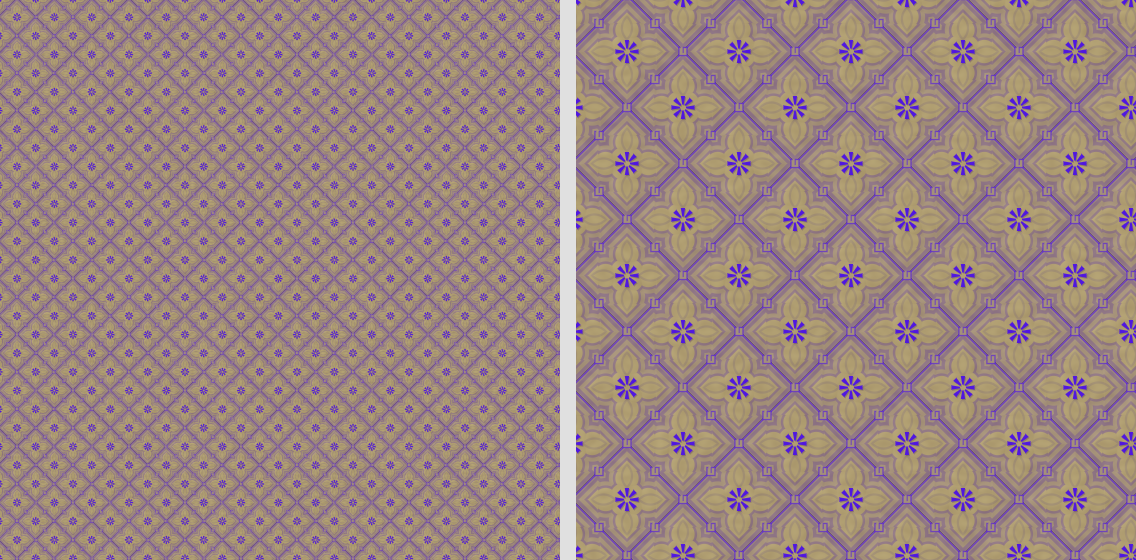
Left, the full canvas; right, a detail of the centre.
Write a WebGL 2 fragment shader that draws this pattern.

```glsl
#version 300 es
precision highp float;

uniform vec2 u_resolution;
out vec4 fragColor;

const float REPEATS = 15.0;
const vec3 TAN = vec3(0.645, 0.57, 0.472);
const vec3 OLIVE = vec3(0.685, 0.615, 0.44);
const vec3 MAUVE = vec3(0.545, 0.44, 0.53);
const vec3 VIOLET = vec3(0.30, 0.07, 0.90);
const vec3 INK = vec3(0.20, 0.10, 0.30);

vec2 gradientAt(vec2 cell, vec2 period) {
    cell = mod(cell, period);
    vec3 h = fract(cell.xyx * vec3(0.1031, 0.1030, 0.0973));
    h += dot(h, h.yzx + 33.33);
    float angle = 6.28319 * fract((h.x + h.y) * h.z);
    return vec2(cos(angle), sin(angle));
}

// Gradient noise that wraps after a whole period
float gradientNoise(vec2 uv, vec2 period) {
    vec2 x = uv * period;
    vec2 i = floor(x), f = fract(x);
    vec2 u = f * f * f * (f * (f * 6.0 - 15.0) + 10.0);
    vec2 e = vec2(1.0, 0.0);
    float low = mix(dot(gradientAt(i, period), f),
                    dot(gradientAt(i + e, period), f - e), u.x);
    float high = mix(dot(gradientAt(i + e.yx, period), f - e.yx),
                     dot(gradientAt(i + 1.0, period), f - 1.0), u.x);
    return mix(low, high, u.y);
}

// Offset to the nearest point of a lattice with centred squares
vec2 nearestCentre(vec2 g) {
    vec2 a = fract(g + 0.5) - 0.5;
    vec2 b = fract(g) - 0.5;
    return dot(a, a) < dot(b, b) ? a : b;
}

float fill(float d, float px) {
    return clamp(0.5 - d / px, 0.0, 1.0);
}

float boxDistance(vec2 p, vec2 halfSize) {
    vec2 d = abs(p) - halfSize;
    return max(d.x, d.y);
}

// Four round petals with pointed tips around a hub
float quatrefoil(vec2 p) {
    vec2 q = abs(p);
    if (q.y > q.x) q = q.yx;
    float lobe = length(q - vec2(0.19, 0.0)) - 0.115;
    float tip = (abs(q.x - 0.26) + q.y - 0.105) * 0.707;
    return min(min(lobe, tip), length(p) - 0.17);
}

// One pointed leaf inside each petal
float leaf(vec2 p) {
    vec2 q = abs(p);
    if (q.y > q.x) q = q.yx;
    return length(vec2(q.x - 0.21, q.y + 0.09)) - 0.135;
}

float rosette(vec2 p) {
    float r = length(p);
    float a = mod(atan(p.y, p.x) + 0.3927, 0.7854) - 0.3927;
    vec2 w = r * vec2(cos(a), sin(a));
    return max(abs(w.x - 0.065) - 0.038, abs(w.y) - 0.002 - 0.17 * w.x);
}

void main() {
    vec2 uv = gl_FragCoord.xy / u_resolution;
    float px = REPEATS / min(u_resolution.x, u_resolution.y);
    vec2 g = uv * REPEATS - vec2(0.455, 0.54);
    vec2 p = nearestCentre(g);
    vec2 s = nearestCentre(g * 2.0) * 0.5;
    float edge = (0.5 - abs(p.x) - abs(p.y)) * 0.707;
    float petals = quatrefoil(p);

    // Ground, contour bands and petals
    vec3 col = mix(TAN, MAUVE, 0.25 * fill(edge - 0.03, 0.03));
    col = mix(col, MAUVE, 0.85 * fill(abs(petals - 0.062) - 0.015, px));
    col = mix(col, OLIVE, fill(petals, px));
    col = mix(col, MAUVE, 0.8 * fill(abs(petals) - 0.011, px));
    col = mix(col, TAN * 0.96, 0.8 * fill(abs(leaf(p)) - 0.010, px));

    // Soft relief lit from the upper left
    float relief = quatrefoil(p + vec2(-0.012, 0.012)) - petals;
    col += 1.0 * relief * fill(abs(petals) - 0.04, 0.04);

    // Fine grain and broad fading
    float grain = gradientNoise(uv, vec2(150.0, 210.0));
    float fading = gradientNoise(uv, vec2(12.0));
    col += vec3(0.9, 1.0, 0.7) * (0.045 * grain + 0.010 * fading);

    // Diamond lattice: a thin violet line with a dark side
    float side = (p.y > 0.0 ? 1.0 : -1.0) * 0.011;
    col = mix(col, VIOLET, 0.55 * fill(abs(edge) - 0.008, px));
    col = mix(col, INK, 0.45 * fill(abs(edge + side) - 0.003, 0.6 * px));

    // Small hooked squares on the crossings and along the lines
    float knot = boxDistance(s, vec2(0.036));
    float away = step(0.2, length(p));
    float ring = abs(knot) - 0.006;
    float gap = boxDistance(s - vec2(-0.012, 0.036), vec2(0.012, 0.014));
    float hook = boxDistance(s - vec2(0.002, 0.010), vec2(0.005, 0.024));
    float key = min(max(ring, -gap), hook);
    col = mix(col, TAN, away * fill(knot, px));
    col = mix(col, VIOLET, away * 0.6 * fill(key, px));

    // Eight-petalled rosette with a dark shadow
    col = mix(col, INK, 0.25 * fill(rosette(p + vec2(-0.008, 0.010)), px));
    col = mix(col, VIOLET, 0.95 * fill(rosette(p), px));

    fragColor = vec4(clamp(col, 0.0, 1.0), 1.0);
}
```
